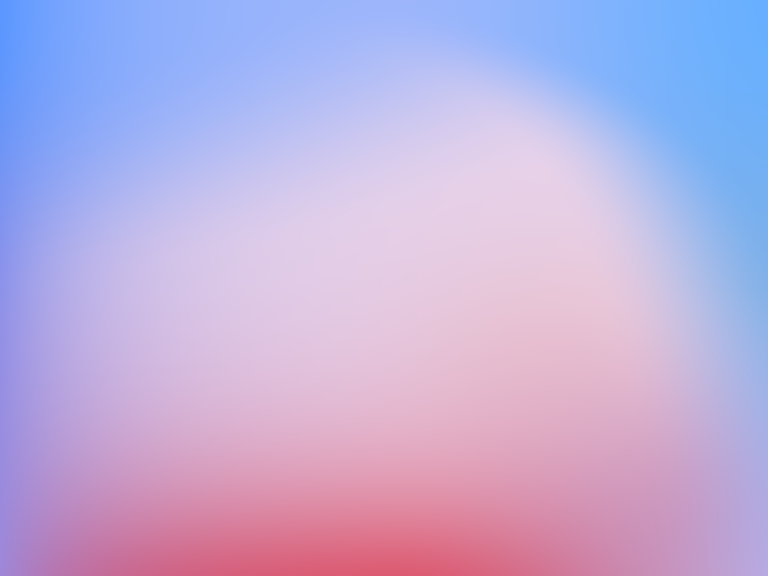
A Shadertoy shader for this background:

```glsl
const vec3 PINK = vec3(0.91, 0.83, 0.92);
const vec3 RED = vec3(0.87, 0.35, 0.43);
const vec3 PERIWINKLE = vec3(0.62, 0.715, 0.985);
const vec3 MAUVE = vec3(0.76, 0.62, 0.80);
const vec3 PEACH = vec3(0.92, 0.72, 0.74);

// Weight that fades from one at zero distance
float falloff(float dist, float width, float power) {
    return exp(-pow(max(dist, 0.0) / width, power));
}

// Soft elliptical spot
float glow(vec2 p, vec2 center, vec2 radius) {
    return falloff(length((p - center) / radius), 1.0, 2.0);
}

// Three colours spread evenly from bottom to top
vec3 ramp(vec3 low, vec3 middle, vec3 high, float t) {
    vec3 lower = mix(low, middle, clamp(t * 2.0, 0.0, 1.0));
    return mix(lower, high, smoothstep(0.4, 1.0, t));
}

// Red floor rising through pink into a tilted periwinkle ceiling
vec3 centerField(vec2 p, float tilt) {
    float height = p.y + tilt * (0.5 - p.x) * smoothstep(0.2, 0.8, p.y);
    vec3 color = mix(PINK, PERIWINKLE, smoothstep(0.6, 1.05, height));
    color = mix(color, PEACH, 0.4 * glow(p, vec2(0.71, 0.38), vec2(0.19, 0.22)));
    color = mix(color, RED, falloff(p.y, 0.2, 1.3));
    float corner = smoothstep(0.5, 1.0, p.x) * (1.0 - smoothstep(0.0, 0.5, p.y));
    return mix(color, MAUVE, corner);
}

// Blue right side, paler near the top centre and the lower corner
vec3 rightSky(vec2 p) {
    vec3 side = ramp(vec3(0.68, 0.71, 0.97), vec3(0.50, 0.69, 0.90),
                     vec3(0.40, 0.69, 1.0), p.y);
    float paleness = 1.0 - smoothstep(0.5, 1.05, p.x);
    return mix(side, PERIWINKLE, paleness);
}

// Coverage to the right of the curved dome outline
float domeMask(vec2 p, float softness) {
    float outline = 1.0 - 0.18 * p.y - 0.4 * pow(p.y, 6.0);
    return smoothstep(outline - softness, outline + softness, p.x);
}

void mainImage(out vec4 fragColor, in vec2 fragCoord) {
    vec2 uv = fragCoord / iResolution.xy;
    vec3 color = centerField(uv, 0.45);
    color = mix(color, rightSky(uv), domeMask(uv, 0.13));

    // Violet to blue haze along the left side
    vec3 haze = ramp(vec3(0.62, 0.53, 0.85), vec3(0.56, 0.57, 0.91),
                     vec3(0.35, 0.59, 1.0), uv.y);
    color = mix(color, haze, falloff(uv.x, 0.15, 1.0));
    fragColor = vec4(color, 1.0);
}
```
